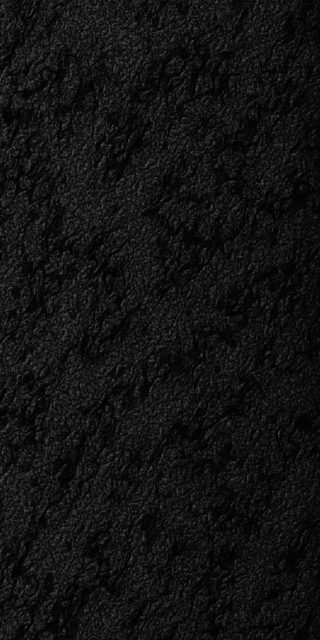
A Shadertoy shader for this texture:

```glsl
// Black crinkled leather with slanted cracks, lit from the upper left.

const float GRAIN_FREQ = 46.0;        // wrinkle cells per canvas width
const float GRAIN_STRETCH = 0.78;     // frequency ratio along the slant
const float SLANT = 1.08;             // direction of the wrinkles, radians
const float CRACK_FREQ = 17.0;        // winding cracks per canvas width
const float CRACK_STRETCH = 0.55;
const float CRACK_WIDTH = 0.19;
const float CRACK_DEPTH = 1.0;
const float HOLLOW_FREQ = 27.0;       // short dark pits per canvas width
const float HOLLOW_DEPTH = 0.75;
const float SWELL_FREQ = 9.0;         // broad soft undulation
const float SWELL_GAIN = 0.3;
const float WARP = 0.012;             // waviness of the folds
const float SPECK_FREQ = 132.0;       // fine surface roughness
const float SPECK_GAIN = 2.0;
const float RELIEF_GAIN = 2.7;
const float HEIGHT_GAIN = 2.2;
const float MEAN_HEIGHT = 0.2;
const float LIGHT_STEP = 0.005;
const vec2 LIGHT_DIR = vec2(-0.8, 0.6);
const float AMBIENT = 0.007;
const float MID_TONE = 0.073;
const float MAX_TONE = 0.46;
const vec3 TINT = vec3(1.0, 1.0, 1.0);

// Pseudo-random unit gradient for a lattice point
vec2 gradientAt(vec2 cell) {
    vec3 h = fract(cell.xyx * vec3(0.1031, 0.1030, 0.0973));
    h += dot(h, h.yzx + 33.33);
    float angle = 6.2832 * fract((h.x + h.y) * h.z);
    return vec2(cos(angle), sin(angle));
}

// Gradient noise, about -0.7 to 0.7
float gradientNoise(vec2 p) {
    vec2 i = floor(p);
    vec2 f = p - i;
    vec2 u = f * f * f * (f * (f * 6.0 - 15.0) + 10.0);
    vec2 e = vec2(1.0, 0.0);
    float a = dot(gradientAt(i), f);
    float b = dot(gradientAt(i + e.xy), f - e.xy);
    float c = dot(gradientAt(i + e.yx), f - e.yx);
    float d = dot(gradientAt(i + e.xx), f - e.xx);
    return mix(mix(a, b, u.x), mix(c, d, u.x), u.y);
}

// Rotates so that x runs along the slant, with wavy distortion
vec2 slanted(vec2 p) {
    vec2 wave = vec2(gradientNoise(p * 9.0 + 3.7), gradientNoise(p * 9.0 + 41.3));
    wave += 0.6 * vec2(gradientNoise(p * 26.0 + 17.1), gradientNoise(p * 26.0 + 71.9));
    p += WARP * wave;
    float c = cos(SLANT);
    float s = sin(SLANT);
    return vec2(c * p.x + s * p.y, c * p.y - s * p.x);
}

// Broad undulation that gathers the cracks into slanted bands
float swell(vec2 s) {
    return gradientNoise(s * vec2(0.45, 1.0) * SWELL_FREQ + 83.0);
}

// Thin winding cracks along the zero lines of noise, 0 to 1
float crackDepth(vec2 s) {
    vec2 q = s * vec2(CRACK_STRETCH, 1.0) * CRACK_FREQ;
    float n = gradientNoise(q + 11.0) + 0.4 * gradientNoise(q * 2.6 + 57.0);
    float line = 1.0 - smoothstep(0.0, CRACK_WIDTH, abs(n));
    return line * smoothstep(0.3, -0.2, swell(s));
}

// Short dark pits, 0 to 1
float hollowDepth(vec2 s) {
    vec2 q = s * vec2(0.55, 1.0) * HOLLOW_FREQ;
    float n = gradientNoise(q + 23.0) + 0.5 * gradientNoise(q * 2.3 + 97.0);
    return smoothstep(0.16, 0.5, n - 0.25 * swell(s));
}

// Flat-topped bumps parted by sharp valleys, cut by the cracks
float leatherHeight(vec2 p) {
    vec2 s = slanted(p);
    vec2 q = s * vec2(GRAIN_STRETCH, 1.0) * GRAIN_FREQ;
    float bumps = abs(gradientNoise(q)) + 0.5 * abs(gradientNoise(q * 2.1 + 29.0));
    bumps = bumps / (0.6 + bumps);
    return bumps - 0.25 * crackDepth(s) - 0.25 * hollowDepth(s);
}

// Light fading from the upper left to the dark right edge
float lightFalloff(vec2 uv) {
    float across = mix(1.35, 0.68, uv.x);
    float upward = mix(0.86, 1.1, uv.y);
    float rightEdge = 1.0 - 0.3 * smoothstep(0.88, 1.0, uv.x);
    return across * upward * rightEdge;
}

void mainImage(out vec4 fragColor, in vec2 fragCoord) {
    vec2 uv = fragCoord / iResolution.xy;
    vec2 p = fragCoord / iResolution.x;

    // Surface shape and its slope towards the light
    vec2 s = slanted(p);
    float height = leatherHeight(p);
    float slope = height - leatherHeight(p + LIGHT_DIR * LIGHT_STEP);
    float speck = gradientNoise(p * SPECK_FREQ + 5.3);

    // Exposure adds up in log space, for deep shadows and sparse glints
    float exposure = HEIGHT_GAIN * (height - MEAN_HEIGHT) + RELIEF_GAIN * slope
                   + SPECK_GAIN * speck + SWELL_GAIN * swell(s)
                   - CRACK_DEPTH * crackDepth(s) - HOLLOW_DEPTH * hollowDepth(s);
    float tone = MID_TONE * exp(exposure) * lightFalloff(uv);
    tone = AMBIENT + tone / (1.0 + tone / MAX_TONE);

    fragColor = vec4(TINT * tone, 1.0);
}
```
